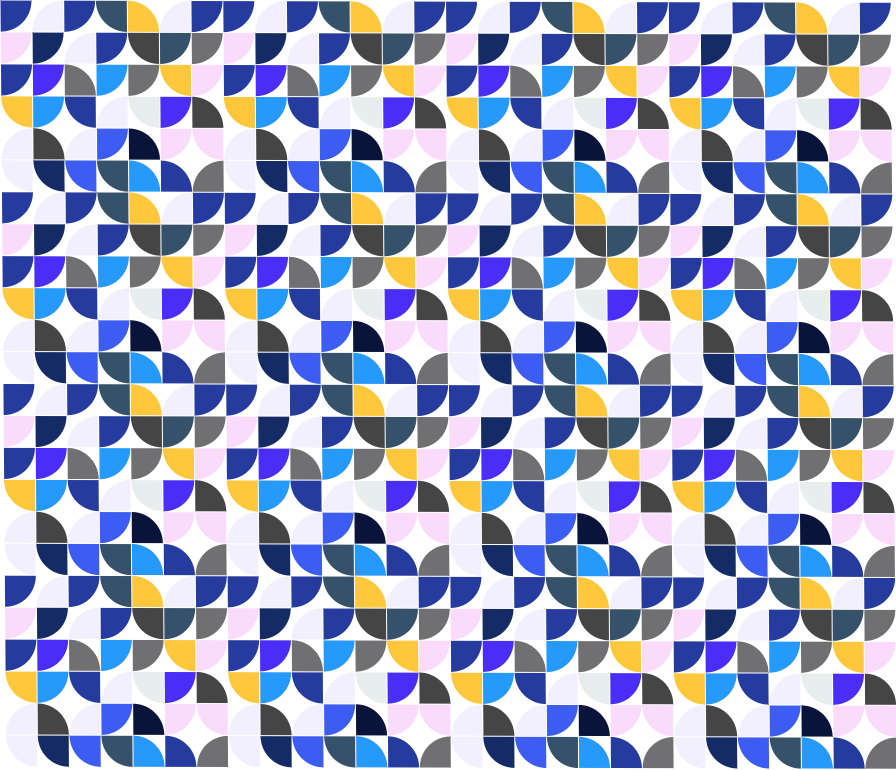
A Shadertoy shader for this pattern:

```glsl
// Geometric quarter-disc mosaic: a block of 7 by 6 cells repeated 4 by 4 on white.
// Each cell holds one quarter disc, drawn with a distance function; a short
// block layout gives its colour and the corner that the disc is centred on.

const ivec2 BLOCK = ivec2(7, 6);              // cells in one block
const vec2 REPEATS = vec2(4.0);               // blocks across and down
const vec2 EXTENT = vec2(0.9945, 0.9960);     // printed share of the canvas
const vec2 SKEW = vec2(0.0065, 0.0030);       // slight slant of the print
const float INSET = 0.016;                    // half of the seam, in cells
const float RADIUS = 0.972;                   // disc radius, in cells
const vec3 PAPER = vec3(1.0);

const vec3 PALETTE[13] = vec3[13](
    vec3(0.95, 0.94, 0.995),  // 0 lavender
    vec3(0.98, 0.86, 0.99),   // 1 pink
    vec3(0.91, 0.93, 0.93),   // 2 mist
    vec3(1.00, 0.78, 0.23),   // 3 yellow
    vec3(0.15, 0.60, 0.99),   // 4 sky
    vec3(0.24, 0.36, 0.95),   // 5 bright blue
    vec3(0.29, 0.18, 0.97),   // 6 violet
    vec3(0.15, 0.23, 0.62),   // 7 blue
    vec3(0.08, 0.17, 0.40),   // 8 navy
    vec3(0.04, 0.08, 0.23),   // 9 night
    vec3(0.21, 0.32, 0.42),   // 10 slate
    vec3(0.44, 0.44, 0.45),   // 11 grey
    vec3(0.27, 0.27, 0.27));  // 12 charcoal

// Tens: palette index. Units: corner, 0 top left, 1 top right,
// 2 bottom left, 3 bottom right. Rows run from the top.
const int LAYOUT[42] = int[42](
    70,   3,  70, 101,  32,   3,  70,
    10,  80,   3,  70, 121, 100, 110,
    70,  60, 112,  40, 110,  31,  10,
    31,  40,  71,   3,  21,  60, 122,
     3, 122,   3,  50,  92,  10,  11,
     1,  81,  51, 101,  42,  72, 113);

// Signed distance to a quarter disc centred near the origin.
float quarterDisc(vec2 p) {
    p -= INSET;
    return max(length(p) - RADIUS, -min(p.x, p.y));
}

void mainImage(out vec4 fragColor, in vec2 fragCoord) {
    // Canvas coordinates from the top left, slanted, then scaled to cells
    vec2 uv = fragCoord / iResolution.xy;
    uv.y = 1.0 - uv.y;
    vec2 cells = REPEATS * vec2(BLOCK);
    vec2 grid = (uv - SKEW * uv.yx) / EXTENT * cells;
    vec2 cell = floor(grid);

    // Look up this cell inside the repeating block
    ivec2 slot = ivec2(mod(cell, vec2(BLOCK)));
    int code = LAYOUT[slot.y * BLOCK.x + slot.x];
    int corner = code % 10;

    // Mirror the cell so that the disc's centre is at the origin
    vec2 flip = vec2(corner & 1, corner >> 1);
    vec2 local = mix(grid - cell, 1.0 - (grid - cell), flip);

    // Fill with a one-pixel soft edge, inside the printed blocks only
    float pixel = cells.y / (EXTENT.y * iResolution.y);
    float ink = clamp(0.5 - quarterDisc(local) / pixel, 0.0, 1.0);
    vec2 inside = step(vec2(0.0), cell) * step(cell, cells - 1.0);
    ink *= inside.x * inside.y;

    fragColor = vec4(mix(PAPER, PALETTE[code / 10], ink), 1.0);
}
```
